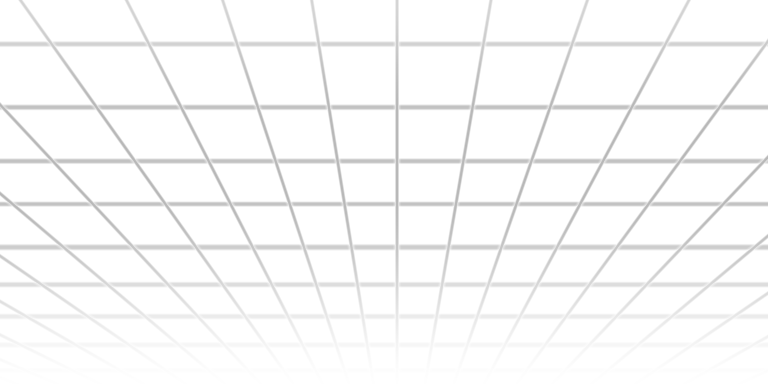
Write a Shadertoy shader that draws this background.

```glsl
// A pale grey grid in perspective on white, fading out toward the bottom.
// Rails fan out from a point below the canvas; the cross bars are spaced by
// inverse depth. Lengths are in canvas heights, with depth measured downward.

// Soft stroke, 1 on the line and 0 outside it.
float stroke(float dist, float core, float blur) {
    return 1.0 - smoothstep(core, core + max(blur, 1.5 / iResolution.y), dist);
}

// Sideways slope of the n-th rail, slightly different on each side.
float railSlope(float n) {
    float n2 = n * n;
    return n < 0.0 ? n * (0.16 + 0.00118 * n2 - 0.0000045 * n2 * n2)
                   : n * (0.171 + 0.00077 * n2);
}

// Distance to the nearest rail of the fan.
float railDistance(vec2 p) {
    float nearest = 10.0;
    for (int i = -12; i <= 12; i++) {
        float slope = railSlope(float(i));
        float vanishing = i < 0 ? 1.380 : 1.4245;
        float offset = p.x - 1.034 - slope * (vanishing - p.y);
        nearest = min(nearest, abs(offset) / sqrt(1.0 + slope * slope));
    }
    return nearest;
}

// Distance to the nearest cross bar, with a slight bend in the spacing.
float barDistance(float depth) {
    float toHorizon = 2.2135 - depth;
    float bend = (depth - 0.565) / 0.078;
    float row = 24.66 / toHorizon - 11.75 + 0.108 * exp(-bend * bend);
    return abs(fract(row + 0.5) - 0.5) * toHorizon * toHorizon / 24.66;
}

void mainImage(out vec4 fragColor, in vec2 fragCoord) {
    vec2 p = fragCoord / iResolution.y;
    p.y = 1.0 - p.y;

    // Rails are thin and crisp; bars are wider and lighten beside the rails.
    float rail = railDistance(p);
    float rails = 0.28 * stroke(rail, 0.001, 0.0055);
    float bars = 0.24 * stroke(barDistance(p.y), 0.002, 0.0075);
    bars *= 1.0 - 0.45 * stroke(rail, 0.004, 0.008);

    // Light at the top, strongest in the middle, gone at the bottom.
    float fade = mix(0.6, 1.0, smoothstep(0.0, 0.3, p.y));
    fade *= 1.0 - smoothstep(0.495, 1.03, p.y);

    fragColor = vec4(vec3(1.0 - fade * max(rails, bars)), 1.0);
}
```
